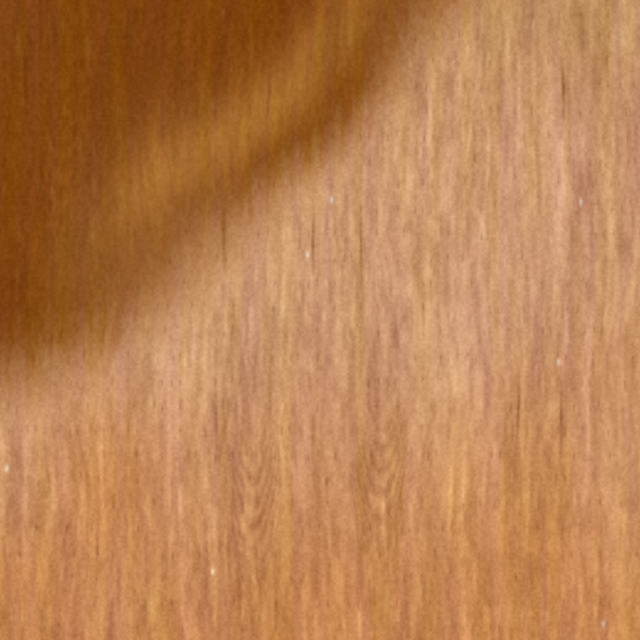
This texture is drawn by a WebGL 1 fragment shader. Its source:

```glsl
precision highp float;
// Warm planed wood with fine vertical grain, crossed by a soft diagonal shadow.
// Stretched value noise makes the streaks; cell-scattered marks add pores,
// pale flecks and arched figure; a curved, blurred edge bounds the shadow.
uniform vec2 u_resolution;

float hash(vec2 p) {
  vec3 q = fract(vec3(p.xyx) * 0.1031);
  q += dot(q, q.yzx + 33.33);
  return fract((q.x + q.y) * q.z);
}

float noise(vec2 p) {
  vec2 cell = floor(p);
  vec2 f = fract(p);
  f = f * f * (3.0 - 2.0 * f);
  float low = mix(hash(cell), hash(cell + vec2(1.0, 0.0)), f.x);
  float high = mix(hash(cell + vec2(0.0, 1.0)), hash(cell + 1.0), f.x);
  return mix(low, high, f.y);
}

// Sum of vertical streaks, from broad and long to thin and short, about zero.
float grain(vec2 p) {
  float sum = 0.0;
  float weight = 0.27;
  vec2 frequency = vec2(40.0, 3.0);
  for (int i = 0; i < 4; i++) {
    sum += weight * (noise(p * frequency + float(i) * 17.3) - 0.5);
    frequency *= vec2(1.6, 2.1);
    weight *= 1.12;
  }
  return sum;
}

// One soft elongated mark in some of the cells; size is relative to the cell.
float marks(vec2 p, vec2 cells, vec2 size, float chance, float seed) {
  vec2 cell = floor(p * cells);
  vec2 key = cell + seed;
  vec2 center = 0.38 + 0.24 * vec2(hash(key + 3.1), hash(key + 7.7));
  vec2 d = (fract(p * cells) - center) / size;
  return step(hash(key), chance) * exp(-dot(d, d));
}

// Nested U-shaped growth lines, one figure in some of the cells.
float arches(vec2 p, vec2 cells, float chance, float seed) {
  vec2 cell = floor(p * cells);
  vec2 key = cell + seed;
  vec2 apex = vec2(0.3, 0.3) + vec2(0.4, 0.15) * vec2(hash(key + 1.3), hash(key + 5.9));
  vec2 d = (fract(p * cells) - apex) / cells;
  float level = d.y - 75.0 * d.x * d.x + 0.02 * noise(p * vec2(40.0, 14.0));
  vec2 fade = (d - vec2(0.0, 0.05)) / vec2(0.030, 0.085);
  return step(hash(key), chance) * exp(-dot(fade, fade)) * sin(level * 170.0);
}

// Signed height above the curved lower edge of the shadow.
float shadowHeight(vec2 p) {
  float wobble = 0.09 * (noise(p * 6.0 + 4.0) - 0.5);
  return p.y - (0.41 + 0.30 * p.x + 0.69 * p.x * p.x) + wobble;
}

vec3 litWood(vec2 p) {
  vec3 orange = vec3(0.775, 0.520, 0.320);
  vec3 rose = vec3(0.795, 0.590, 0.435);
  vec3 dimGold = vec3(0.745, 0.555, 0.370);
  float patchy = 0.35 * (noise(p * vec2(6.0, 4.0)) - 0.5);
  vec3 wood = mix(orange, rose, smoothstep(0.05, 0.62, p.y + patchy));
  return mix(wood, dimGold, 0.8 * smoothstep(0.75, 1.0, p.y));
}

vec3 shadedWood(vec2 p, float height) {
  vec3 umber = vec3(0.485, 0.250, 0.045);
  vec3 greyBrown = vec3(0.565, 0.345, 0.160);
  vec3 ochre = vec3(0.655, 0.425, 0.185);
  float haze = noise(p * vec2(7.0, 5.0) + 9.0);
  float upper = smoothstep(0.15, 0.40, height);
  vec3 wood = mix(umber, greyBrown, haze * (1.0 - 0.7 * upper));
  // A weaker strip of light runs parallel to the shadow edge.
  float offset = (height - 0.18) / 0.07;
  float extent = smoothstep(0.10, 0.27, p.x) * (1.0 - 0.5 * smoothstep(0.42, 0.58, p.x));
  return mix(wood, ochre, 0.95 * exp(-offset * offset) * extent);
}

void main() {
  vec2 uv = gl_FragCoord.xy / u_resolution;

  // Gently bend the fibres sideways.
  vec2 fibre = uv;
  fibre.x += 0.016 * (noise(uv * vec2(9.0, 5.0)) - 0.5);
  fibre.x += 0.005 * (noise(uv * vec2(24.0, 13.0)) - 0.5);

  // Shadow edge, frayed a little along the fibres.
  float streak = grain(fibre);
  float height = shadowHeight(uv);
  float shade = smoothstep(-0.075, 0.110, height + 0.10 * streak);
  vec3 color = mix(litWood(uv), shadedWood(uv, height), shade);

  // Grain brightness: red fibres when dark, yellow ones when pale.
  float strength = mix(1.0, 0.65, shade);
  float figure = arches(fibre, vec2(4.0, 2.0), 0.45, 21.0);
  vec3 fibreTint = vec3(0.75, 1.05, 1.25);
  color *= 1.0 + strength * (0.36 * streak + 0.07 * figure) * fibreTint;
  float tint = noise(fibre * vec2(62.0, 4.0) + 51.0) - 0.5;
  color += tint * vec3(0.005, 0.018, -0.045);

  // Dark pores and a few long cracks.
  float pores = marks(fibre, vec2(75.0, 26.0), vec2(0.16, 0.17), 0.30, 5.0);
  float cracks = marks(fibre, vec2(13.0, 4.0), vec2(0.040, 0.17), 0.20, 41.0);
  color *= 1.0 - strength * (0.11 * pores + 0.24 * cracks) * vec3(0.7, 1.0, 1.2);

  // Pale slivers at two sizes and very few glints.
  float slivers = marks(fibre, vec2(19.0, 7.0), vec2(0.09, 0.17), 0.28, 63.0);
  slivers += 0.7 * marks(fibre, vec2(46.0, 15.0), vec2(0.12, 0.17), 0.30, 73.0);
  float glints = marks(fibre, vec2(28.0, 24.0), vec2(0.09, 0.15), 0.006, 87.0);
  color += strength * slivers * vec3(0.05, 0.07, 0.055);
  color += (1.0 - 0.8 * shade) * glints * vec3(0.12, 0.20, 0.25);

  // Soft fine mottling.
  float mottle = noise(uv * vec2(190.0, 120.0)) + noise(uv * 260.0 + 31.0) - 1.0;
  color += 0.045 * strength * mottle;
  gl_FragColor = vec4(clamp(color, 0.0, 1.0), 1.0);
}
```
